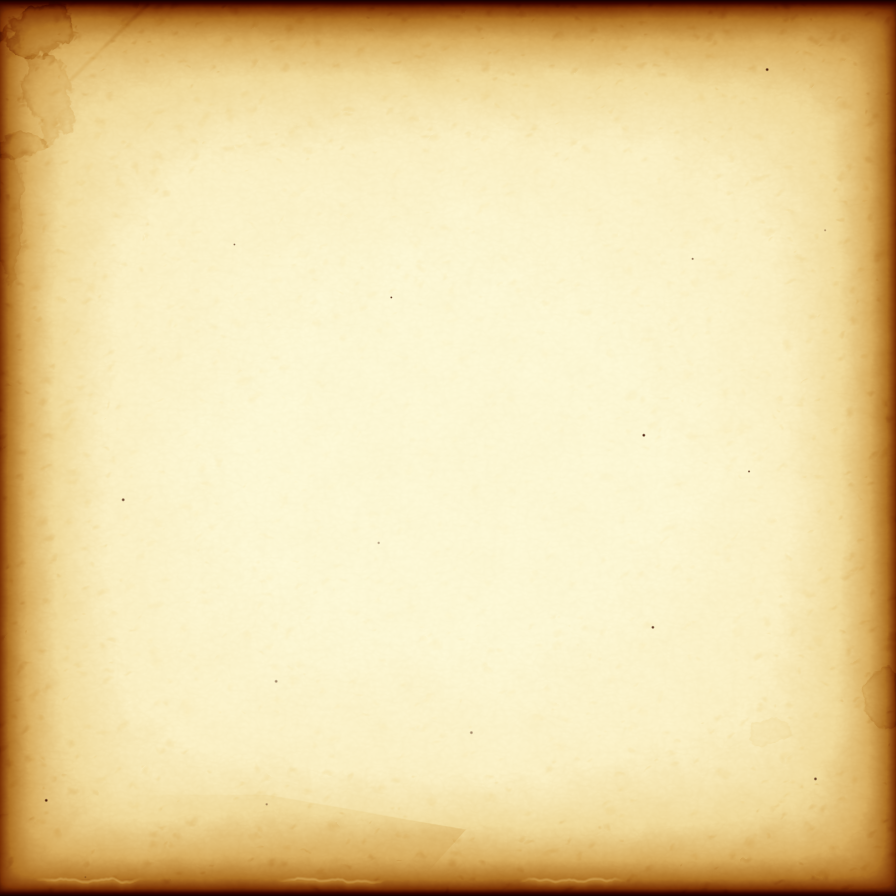
Write a WebGL 2 fragment shader that draws this texture.

```glsl
#version 300 es
precision highp float;
uniform vec2 u_resolution;
out vec4 fragColor;

#define CORNER_POWER 1.5
#define EDGE_WOBBLE 0.06
#define FLECK_DEPTH 0.11
#define GRAIN_DEPTH 0.016
#define SPECK_RADIUS 0.0012
#define SPECK_CHANCE 0.20
#define STAIN_DEPTH 0.17
#define FLAP_DEPTH 0.20

float hash(vec2 p) {
  p = fract(p * vec2(0.1237, 0.3191));
  p += dot(p, p.yx + 31.7);
  return fract((p.x + p.y) * p.x * 17.3);
}

// Cellular noise: x is the nearest distance, y a random id of that cell
vec2 cells(vec2 p) {
  vec2 base = floor(p), best = vec2(9.0, 0.0);
  for (int j = -1; j <= 1; j++)
    for (int i = -1; i <= 1; i++) {
      vec2 cell = base + vec2(i, j);
      vec2 site = cell + 0.05 + 0.9 * vec2(hash(cell + 3.1), hash(cell + 57.7));
      float dist = length(p - site);
      if (dist < best.x) best = vec2(dist, hash(cell + 19.3));
    }
  return best;
}

// Layered sines, roughly -1 to 1
float ripple(vec2 p) {
  float sum = 0.0, amp = 0.5;
  for (int i = 0; i < 5; i++) {
    sum += amp * sin(p.x + 1.7 * sin(p.y * 0.8)) * cos(p.y + 1.3 * sin(p.x * 0.7));
    p = mat2(1.5, 1.2, -1.2, 1.5) * p + 2.3;
    amp *= 0.6;
  }
  return sum;
}

// Blot with a faint body and a darker rim
float stain(vec2 p, vec2 center, vec2 radius) {
  float rim = length((p - center) / radius) - 1.0 + 0.6 * ripple(p * 50.0);
  float body = 1.0 - smoothstep(-0.08, 0.08, rim);
  return body * (0.6 + 0.6 * smoothstep(-0.35, 0.0, rim));
}

float segment(vec2 p, vec2 a, vec2 b) {
  vec2 ab = b - a;
  return length(p - a - ab * clamp(dot(p - a, ab) / dot(ab, ab), 0.0, 1.0));
}

// Scorched rim to pale centre, by depth into the sheet
vec3 paperTone(float depth) {
  const float stops[8] = float[8](0.0, 0.0035, 0.0085, 0.019, 0.040, 0.074, 0.130, 0.23);
  const vec3 tones[8] = vec3[8](
    vec3(0.08, 0.0, 0.0), vec3(0.24, 0.02, 0.0), vec3(0.49, 0.20, 0.02),
    vec3(0.69, 0.45, 0.14), vec3(0.85, 0.68, 0.37), vec3(0.94, 0.85, 0.60),
    vec3(0.98, 0.935, 0.76), vec3(0.988, 0.965, 0.825));
  vec3 tone = tones[0];
  for (int i = 1; i < 8; i++)
    tone = mix(tone, tones[i], clamp((depth - stops[i - 1]) / (stops[i] - stops[i - 1]), 0.0, 1.0));
  return tone;
}

void main() {
  vec2 uv = gl_FragCoord.xy / u_resolution;
  float px = 1.0 / min(u_resolution.x, u_resolution.y);

  // Depth from the four edges; the left and right rims are less scorched
  vec2 low = uv * vec2(1.08, 0.95) + vec2(0.008, 0.0);
  vec2 high = (1.0 - uv) * vec2(1.08, 0.85) + vec2(0.007, 0.0);
  vec2 side = max(min(low, high), 0.0004);
  vec2 inverse = pow(side, vec2(-CORNER_POWER));
  float depth = pow(inverse.x + inverse.y, -1.0 / CORNER_POWER);
  depth *= 1.06 + EDGE_WOBBLE * (ripple(uv * 17.0) + ripple(uv * 61.0));

  // Uneven pulp flecks, leaning upward to the right
  vec2 bent = uv + 0.012 * vec2(ripple(uv * 31.0), ripple(uv * 31.0 + 9.0));
  vec2 pulp = cells(mat2(40.0, -22.0, 14.0, 60.0) * bent);
  float fleckSize = 0.15 + 0.3 * fract(pulp.y * 53.0);
  float fleck = (1.0 - smoothstep(0.0, fleckSize, pulp.x)) * step(0.55, pulp.y);

  // Fine grain lying loosely across the sheet
  vec2 fiber = uv + 0.004 * vec2(ripple(uv * 90.0), ripple(uv * 90.0 + 5.0));
  float grain = cells(fiber * vec2(105.0, 175.0)).x + 0.6 * cells(fiber * vec2(190.0, 230.0) + 7.0).x - 0.75;
  depth *= 1.0 - FLECK_DEPTH * fleck - 2.0 * GRAIN_DEPTH * grain;

  // Water stains at the left edge and lower right
  float blots = stain(uv, vec2(0.052, 0.893), vec2(0.028, 0.040));
  blots += stain(uv, vec2(0.023, 0.840), vec2(0.021, 0.015));
  blots += 0.7 * stain(uv, vec2(0.010, 0.755), vec2(0.014, 0.060));
  blots += 1.6 * stain(uv, vec2(0.045, 0.966), vec2(0.040, 0.024));
  blots += 0.8 * stain(uv, vec2(0.855, 0.183), vec2(0.022, 0.013));
  blots += stain(uv, vec2(0.985, 0.220), vec2(0.018, 0.030));
  depth *= 1.0 - min(STAIN_DEPTH * blots, 0.45);

  // Diagonal crease in the upper left
  float crease = segment(uv, vec2(0.080, 0.912), vec2(0.165, 0.995));
  depth *= 1.0 - 0.15 * (1.0 - smoothstep(0.0, 0.003 + px, crease));

  // Pasted flap tapering to a point along the bottom
  float flapTop = 0.113 - 0.175 * max(uv.x - 0.298, 0.0);
  float flapEnd = 0.520 - 0.9 * (0.074 - uv.y);
  float flap = smoothstep(-px, px, flapTop - uv.y) * smoothstep(-px, px, flapEnd - uv.x);
  flap *= smoothstep(0.11, 0.38, uv.x) * smoothstep(0.015, 0.075, uv.y);
  depth *= 1.0 - FLAP_DEPTH * flap;

  // Torn fibres catching light above the bottom edge
  float tearOffset = uv.y - 0.017 - 0.007 * ripple(vec2(uv.x * 31.0, 1.0));
  float tearSpan = smoothstep(0.1, 0.7, cos((uv.x - 0.10) * 23.3)) * (1.0 - smoothstep(0.68, 0.75, uv.x));
  float tearLine = 1.0 - smoothstep(0.0, 0.0015 + px, abs(tearOffset));
  float tearBody = smoothstep(-0.010, 0.0, tearOffset) * (1.0 - smoothstep(-px, px, tearOffset));
  depth += tearSpan * (0.010 * tearLine + 0.004 * tearBody);

  vec3 color = paperTone(depth);
  color *= 1.0 - fleck * vec3(0.002, 0.008, 0.025) - grain * GRAIN_DEPTH * vec3(0.6, 0.8, 1.3);
  color *= 1.0 + 0.008 * ripple(uv * 40.0) * vec3(0.4, 0.7, 1.6);

  // Sparse dark specks, some faded to rust
  vec2 speck = cells(uv * 8.0 + 0.4);
  float radius = SPECK_RADIUS * (0.6 + 0.6 * fract(speck.y * 37.0));
  float ink = (1.0 - smoothstep(radius - px, radius + px, speck.x / 8.0)) * step(speck.y, SPECK_CHANCE);
  color = mix(color, vec3(0.25, 0.07, 0.01), ink * (0.4 + 0.6 * fract(speck.y * 91.0)));

  fragColor = vec4(clamp(color, 0.0, 1.0), 1.0);
}
```
